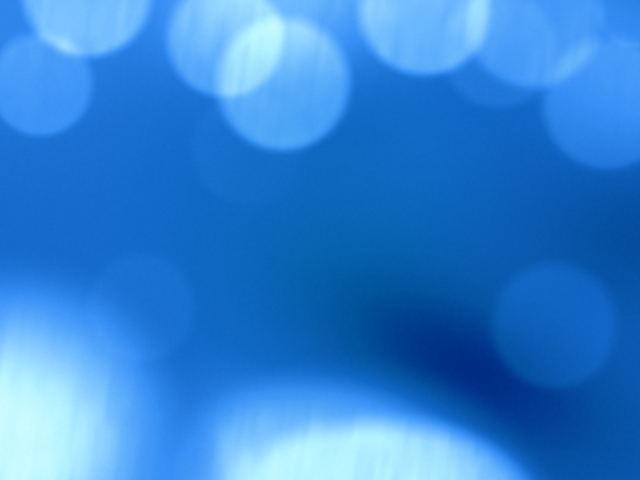
Reproduce this background procedurally as a WebGL 2 fragment shader.

```glsl
#version 300 es
precision highp float;
// Soft blue bokeh: out-of-focus discs and wide glows around a dark diagonal hollow.
// All shapes add to one light level, which a colour ramp turns into blue to
// pale cyan; stretched noise adds faint streaks inside the bright parts.
uniform vec2 u_resolution;
out vec4 fragColor;

// Each disc: centre x, centre y, radius, added light (canvas height = 1)
const vec4 DISCS[12] = vec4[12](
  vec4(0.182, 1.017, 0.135, 0.30), vec4(0.085, 0.825, 0.108, 0.13),
  vec4(0.590, 0.826, 0.139, 0.24), vec4(0.470, 0.920, 0.122, 0.20),
  vec4(0.885, 0.983, 0.139, 0.27), vec4(1.111, 0.962, 0.144, 0.14),
  vec4(1.040, 0.896, 0.122, 0.06), vec4(1.267, 0.783, 0.139, 0.12),
  vec4(1.320, 0.980, 0.080, 0.06), vec4(0.520, 0.690, 0.122, 0.025),
  vec4(1.155, 0.323, 0.132, 0.10), vec4(0.295, 0.360, 0.113, 0.03));

// Colours from deep shade to highlight, evenly spaced in light level
const vec3 RAMP[8] = vec3[8](
  vec3(0.00, 0.15, 0.50), vec3(0.02, 0.31, 0.63), vec3(0.07, 0.40, 0.78),
  vec3(0.22, 0.56, 0.96), vec3(0.38, 0.69, 0.99), vec3(0.55, 0.81, 1.00),
  vec3(0.71, 0.95, 1.00), vec3(0.84, 1.00, 1.00));

float hash(vec2 p) {
  p = fract(p * vec2(0.1031, 0.1137));
  p += dot(p, p.yx + 33.33);
  return fract((p.x + p.y) * p.x * 17.0);
}

float noise(vec2 p) {
  vec2 i = floor(p), f = fract(p);
  f = f * f * (3.0 - 2.0 * f);
  vec2 e = vec2(0.0, 1.0);
  return mix(mix(hash(i), hash(i + e.yx), f.x),
             mix(hash(i + e.xy), hash(i + e.yy), f.x), f.y);
}

vec2 rotate(vec2 p, float angle) {
  float c = cos(angle), s = sin(angle);
  return vec2(c * p.x + s * p.y, c * p.y - s * p.x);
}

float glow(vec2 p, vec2 centre, vec2 size) {
  vec2 q = (p - centre) / size;
  return exp(-dot(q, q));
}

// Filled ellipse fading out between two fractions of its radii
float softEllipse(vec2 p, vec2 centre, vec2 radii, float inner, float outer) {
  return 1.0 - smoothstep(inner, outer, length((p - centre) / radii));
}

// Lens disc with a soft border and a slightly brighter lower rim
float bokeh(vec2 p, vec2 centre, float radius) {
  vec2 q = (p - centre) / radius;
  float d = length(q);
  float rim = exp(-pow((d - 0.93) / 0.07, 2.0)) * smoothstep(0.2, 1.0, -q.y);
  return (1.0 - smoothstep(0.82, 1.12, d)) * (0.94 + 0.12 * d) + 0.22 * rim;
}

float discLight(vec2 p) {
  float light = 0.0;
  for (int i = 0; i < 12; i++)
    light += DISCS[i].w * bokeh(p, DISCS[i].xy, DISCS[i].z);
  return light;
}

float upperGlow(vec2 p) {
  return 0.40 * glow(p, vec2(0.57, 1.02), vec2(0.22, 0.16))
       + 0.16 * glow(p, vec2(0.98, 1.02), vec2(0.34, 0.17))
       + 0.12 * glow(p, vec2(0.02, 0.96), vec2(0.28, 0.22))
       + 0.17 * glow(p, vec2(1.33, 0.84), vec2(0.22, 0.20))
       + 0.06 * glow(p, vec2(0.90, 0.70), vec2(0.18, 0.15));
}

float lowerGlow(vec2 p) {
  return 0.76 * softEllipse(p, vec2(0.02, 0.08), vec2(0.41), 0.12, 1.0)
       + 0.42 * softEllipse(p, vec2(0.72, -0.08), vec2(0.42, 0.33), 0.5, 1.08)
       + 0.30 * softEllipse(p, vec2(0.80, -0.06), vec2(0.36, 0.20), 0.72, 1.06)
       + 0.12 * glow(p, vec2(0.50, 0.13), vec2(0.14, 0.10))
       + 0.12 * glow(p, vec2(0.49, 0.05), vec2(0.04, 0.07));
}

float shade(vec2 p) {
  vec2 q = rotate(p - vec2(0.96, 0.24), -0.48);
  return 0.25 * glow(q, vec2(0.0), vec2(0.32, 0.13))
       + 0.11 * glow(p, vec2(1.33, 0.52), vec2(0.18, 0.15));
}

vec3 rampColour(float light) {
  float t = clamp(light, 0.0, 1.2) * 5.8;
  vec3 colour = RAMP[0];
  for (int i = 1; i < 8; i++)
    colour = mix(colour, RAMP[i], clamp(t - float(i - 1), 0.0, 1.0));
  return colour;
}

void main() {
  vec2 p = gl_FragCoord.xy / u_resolution.y;

  // Light level
  float light = mix(0.36, 0.26, smoothstep(0.2, 1.2, p.x));
  light += upperGlow(p) + lowerGlow(p) + discLight(p) - shade(p);

  // Streaks and mottling, visible only where it is bright
  vec2 q = rotate(p, -0.15);
  float streak = noise(q * vec2(75.0, 9.0)) + noise(q * vec2(38.0, 24.0)) - 1.0;
  light += 0.05 * streak * smoothstep(0.4, 0.8, light);

  // Colour, with a faint teal cast in the middle and fine grain
  vec3 colour = rampColour(light);
  colour += vec3(-0.02, 0.025, -0.03) * glow(p, vec2(0.70, 0.50), vec2(0.30, 0.28));
  colour += 0.012 * (noise(p * 260.0) - 0.5);
  fragColor = vec4(colour, 1.0);
}
```
